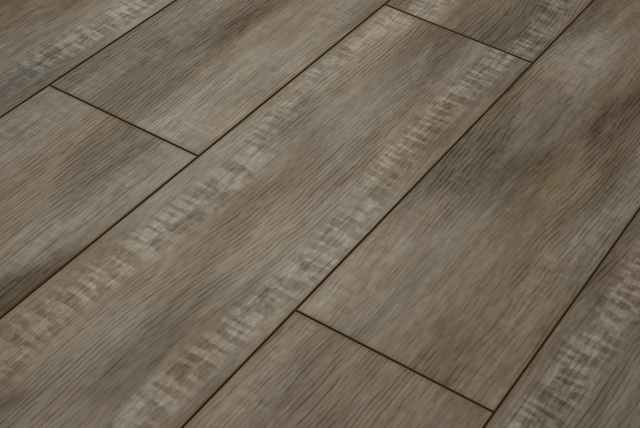
Give the GLSL for this texture, as a WebGL 1 fragment shader.

```glsl
precision highp float;
// Brown-grey oak floor planks seen at an angle. A projective map turns the canvas
// into plank space (x across, y along, one plank wide = 1); rows are staggered there,
// and each plank gets wavy grain, sawn bands, stains and dark bevelled seams.
uniform vec2 u_resolution;

const float PLANK_LENGTH = 3.19;
const float ROW_STAGGER = 1.37;
const vec3 WOOD_DARK = vec3(0.33, 0.28, 0.22);
const vec3 WOOD_LIGHT = vec3(0.56, 0.52, 0.46);
const vec3 SEAM_DARK = vec3(0.17, 0.12, 0.07);
const vec3 BEVEL_WARM = vec3(0.40, 0.30, 0.20);

float hash(vec2 p) {
  vec3 q = fract(p.xyx * 0.1031);
  q += dot(q, q.yzx + 33.33);
  return fract((q.x + q.y) * q.z);
}

float noise(vec2 p) {
  vec2 i = floor(p);
  vec2 f = fract(p);
  f = f * f * (3.0 - 2.0 * f);
  float low = mix(hash(i), hash(i + vec2(1.0, 0.0)), f.x);
  float high = mix(hash(i + vec2(0.0, 1.0)), hash(i + vec2(1.0, 1.0)), f.x);
  return mix(low, high, f.y);
}

float fbm(vec2 p) {
  float sum = 0.0;
  float amp = 0.533;
  for (int i = 0; i < 4; i++) {
    sum += amp * noise(p);
    p = p * 2.03 + 11.7;
    amp *= 0.5;
  }
  return sum;
}

// Plank-space position in xy, plank units per canvas height in z.
vec3 floorPlane(vec2 p) {
  float depth = 3.132 - 0.0971 * p.x - p.y;
  float across = 0.256 + 0.8143 * p.x - p.y;
  float along = 0.4761 * p.x + p.y - 0.8563;
  return vec3(across * 5.13, along * 5.0, 6.2) / depth;
}

// Thin broken growth lines of uneven strength that bend slowly along the plank.
float grainLines(vec2 p, float pixel) {
  float bend = 0.24 * noise(p * vec2(1.8, 0.9)) + 0.014 * noise(p * vec2(14.0, 10.0));
  float phase = (p.x + bend) * 42.0;
  float line = floor(phase);
  float d = abs(fract(phase) - 0.5) * 2.0;
  float broken = smoothstep(0.25, 0.5, noise(vec2(line * 7.3, p.y * 14.0)));
  float strength = mix(0.45, 1.0, hash(vec2(line, 3.0)));
  float region = mix(0.45, 1.0, smoothstep(0.35, 0.6, fbm(p * vec2(3.5, 1.5) + 31.0)));
  return broken * strength * region * (1.0 - smoothstep(0.0, 0.3 + 30.0 * pixel, d));
}

// Two worn strips near the long edges, fading in patches.
float sawnBands(float x, vec2 p) {
  float drift = 0.12 * (noise(vec2(p.y * 1.3, 4.0)) - 0.5);
  float left = 1.0 - smoothstep(0.04, 0.16, abs(x - 0.17 - drift));
  float right = 1.0 - smoothstep(0.04, 0.14, abs(x - 0.84 - drift));
  float patches = smoothstep(0.2, 0.5, fbm(p * vec2(7.0, 2.0)));
  return max(left, right) * patches;
}

// Short dark scratches across the plank, crossed by fine fibres.
float sawTicks(vec2 p) {
  float wobble = 0.03 * noise(p * vec2(6.0, 9.0));
  float strokes = smoothstep(0.3, 0.7, noise(vec2(p.x * 11.0, (p.y + wobble) * 58.0))) - 0.5;
  float fibres = noise(p * vec2(75.0, 14.0)) - 0.5;
  float flecks = noise(p * vec2(80.0, 80.0)) - 0.5;
  return 0.48 * strokes + 0.5 * fibres + 0.4 * flecks;
}

float seamMask(float d, float halfWidth, float pixel) {
  return 1.0 - smoothstep(halfWidth - pixel * 0.6, halfWidth + pixel * 0.6, d);
}

void main() {
  vec2 canvas = gl_FragCoord.xy / u_resolution * vec2(1.5, 1.0);
  vec3 plane = floorPlane(canvas);
  float pixel = plane.z / u_resolution.y;

  // Staggered plank layout
  float row = floor(plane.x);
  float x = plane.x - row;
  float run = plane.y - ROW_STAGGER * (row + 1.0);
  float y = mod(run, PLANK_LENGTH);
  vec2 plank = vec2(row, floor(run / PLANK_LENGTH));
  float seed = hash(plank + 20.0);
  vec2 p = vec2(x, y) + 40.0 * vec2(seed, hash(plank + 71.0));

  // Wood tone: 0 is dark, 1 is light
  float sawn = sawnBands(x, p) * mix(1.0, 0.3, mod(row, 2.0));
  float stain = smoothstep(0.5, 0.75, fbm(p * vec2(3.2, 1.5) + 5.0));
  float tone = 0.59 + 0.1 * (seed - 0.5);
  tone += 0.85 * (fbm(p * vec2(4.0, 1.3)) - 0.5);
  tone += 0.4 * (fbm(p * vec2(34.0, 5.0)) - 0.5);
  tone += 0.22 * (noise(p * vec2(95.0, 34.0)) - 0.5);
  tone -= 0.5 * grainLines(p, pixel) * (1.0 - 0.5 * sawn) + 0.28 * stain;
  tone += sawn * (0.12 + 0.75 * sawTicks(p));

  // Soft window light
  tone += 0.24 - 0.42 * length(canvas - vec2(0.5, 0.7));

  vec3 color = mix(WOOD_DARK, WOOD_LIGHT, clamp(tone, -0.35, 1.25));
  float warmth = fbm(p * vec2(3.0, 1.5) + 23.0) - 0.5 - 0.12 * stain - 0.08 * sawn;
  color += vec3(0.05, 0.005, -0.04) * warmth;

  // Seams: soft shade, warm bevel, dark gap
  float side = min(x, 1.0 - x);
  float end = min(y, PLANK_LENGTH - y);
  color *= 1.0 - 0.1 * (1.0 - smoothstep(0.0, 0.03, min(side, end)));
  float bevel = max(seamMask(side, 0.009, pixel), seamMask(end, 0.007, pixel));
  float gap = max(seamMask(side, 0.005, pixel), seamMask(end, 0.004, pixel));
  color = mix(color, BEVEL_WARM, 0.5 * bevel);
  color = mix(color, SEAM_DARK, gap);
  gl_FragColor = vec4(color, 1.0);
}
```
